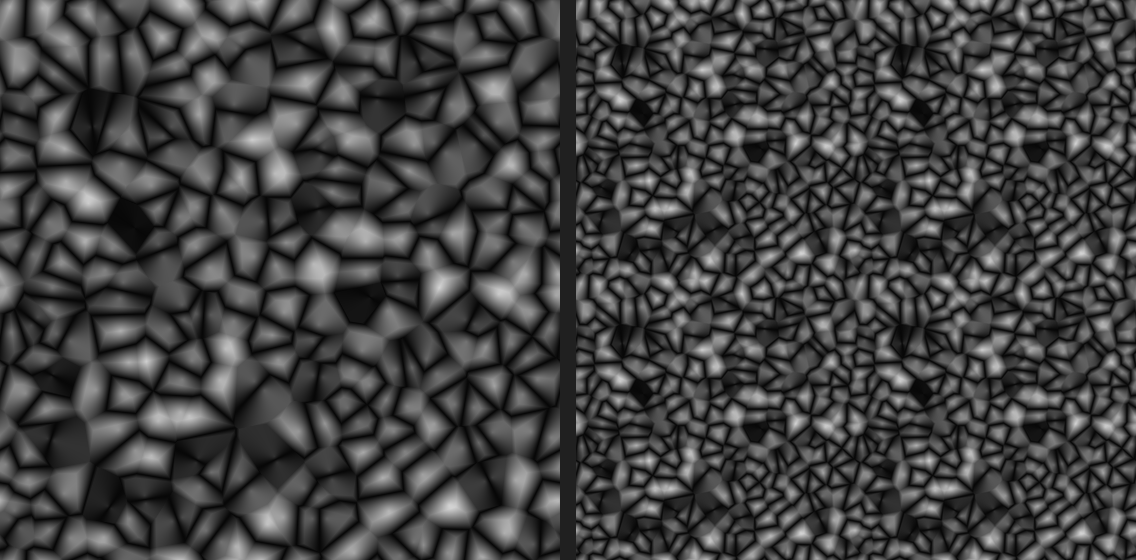
Left, the tile; right, the same tile 2 across and 2 down.
A three.js fragment shader for this texture:

```glsl
// Grey crystal facets: the gap between two tiling cellular distance fields.
varying vec2 vUv;

const float CELLS = 12.0; // whole number of cells per side, so the tile wraps

vec2 hash2(vec2 p) {
  vec2 q = vec2(dot(p, vec2(127.1, 311.7)), dot(p, vec2(269.5, 183.3)));
  return fract(sin(q) * 43758.545);
}

// Distance to the nearest scattered seed, in cell widths
float seedDistance(vec2 p, float layer) {
  vec2 cell = floor(p);
  vec2 local = fract(p);
  float nearest = 8.0;
  for (int y = -2; y <= 2; y++) {
    for (int x = -2; x <= 2; x++) {
      vec2 offset = vec2(float(x), float(y));
      vec2 seed = hash2(mod(cell + offset, CELLS) + layer);
      vec2 toSeed = offset + seed - local;
      nearest = min(nearest, dot(toSeed, toSeed));
    }
  }
  return sqrt(nearest);
}

void main() {
  vec2 p = vUv * CELLS;

  // Equal distances give dark kinked creases, lone seeds and gaps bright peaks
  float gap = seedDistance(p, 3.0) - seedDistance(p, 41.0);

  // Slightly rounded crease bottoms, then a mild lift of the dark tones
  float facet = sqrt(gap * gap + 0.0002);
  float grey = 0.92 * pow(facet, 0.81);

  gl_FragColor = vec4(vec3(min(grey, 1.0)), 1.0);
}
```
